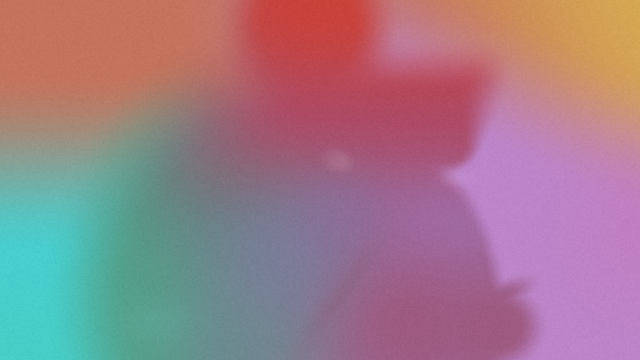
Write a Shadertoy shader that draws this background.

```glsl
// A blurred seated silhouette in front of a warm-to-cool colour wash.
// Smooth ramps paint the backdrop; soft ellipses and a leaning box form the
// figure mask, which is tinted by its own ramps, faint glows and fine grain.

#define CORAL   vec3(0.77, 0.45, 0.36)
#define CYAN    vec3(0.28, 0.81, 0.81)
#define GOLD    vec3(0.84, 0.66, 0.32)
#define LILAC   vec3(0.74, 0.52, 0.79)
#define GREEN   vec3(0.32, 0.63, 0.54)
#define MAUVE   vec3(0.62, 0.39, 0.57)
#define CRIMSON vec3(0.68, 0.29, 0.40)
#define SCARLET vec3(0.79, 0.26, 0.23)
#define PLUM    vec3(0.62, 0.34, 0.48)
#define GRAIN_AMOUNT 0.022
#define GRAIN_CELLS  288.0

float hash(vec2 cell) {
    vec3 q = fract(vec3(cell.xyx) * 0.1031);
    q += dot(q, q.yzx + 33.33);
    return fract((q.x + q.y) * q.z);
}

// Filled coverage of a distance, softened by blur on both sides.
float cover(float dist, float blur) {
    return 1.0 - smoothstep(-blur, blur, dist);
}

float ellipse(vec2 p, vec2 center, vec2 radius, float blur) {
    float dist = (length((p - center) / radius) - 1.0) * min(radius.x, radius.y);
    return cover(dist, blur);
}

float glow(vec2 p, vec2 center, vec2 radius) {
    vec2 q = (p - center) / radius;
    return exp(-dot(q, q));
}

vec2 rotate(vec2 p, float angle) {
    float c = cos(angle), s = sin(angle);
    return vec2(c * p.x + s * p.y, c * p.y - s * p.x);
}

// Coral top, cyan lower left, gold upper right, lilac lower right.
vec3 backdrop(vec2 p) {
    vec3 left = mix(CYAN, CORAL, smoothstep(0.28, 0.82, p.y));
    left = mix(left, vec3(0.27, 0.81, 0.76), 0.6 * glow(p, vec2(0.0), vec2(0.5, 0.2)));
    vec3 right = mix(CORAL, GOLD, smoothstep(1.0, 1.85, p.x + 0.45 * (p.y - 1.0)));
    float descent = 1.0 - p.y - 0.5 * (p.x - 1.39);
    right = mix(right, LILAC, smoothstep(0.0, 0.44, descent));
    right = mix(right, vec3(0.76, 0.48, 0.74), 0.6 * glow(p, vec2(1.78, 0.38), vec2(0.2, 0.25)));
    return mix(left, right, smoothstep(0.45, 1.2, p.x));
}

float figureMask(vec2 p) {
    float head = ellipse(p, vec2(0.856, 0.92), vec2(0.195, 0.22), 0.075);

    // Leaning hood, crisp below and hazy above.
    vec2 q = p - vec2(1.037, 0.676);
    q.x -= 0.22 * q.y;
    vec2 edge = abs(q) - vec2(0.30, 0.145) + 0.06;
    float box = length(max(edge, 0.0)) + min(max(edge.x, edge.y), 0.0) - 0.06;
    float hood = cover(box, mix(0.022, 0.08, smoothstep(0.52, 0.8, p.y)));

    float torso = ellipse(p, vec2(0.995, 0.12), vec2(0.394, 0.51), 0.027);
    float back = ellipse(p, vec2(0.741, 0.19), vec2(0.5, 0.6), 0.13);
    float arm = ellipse(p, vec2(1.375, 0.093), vec2(0.11, 0.1), 0.04);
    vec2 hand = rotate(p - vec2(1.39, 0.175), 0.45);
    arm = max(arm, ellipse(hand, vec2(0.0), vec2(0.075, 0.028), 0.022));

    float gaps = (1.0 - head) * (1.0 - hood) * (1.0 - torso);
    return 1.0 - gaps * (1.0 - back) * (1.0 - arm);
}

vec3 figureColor(vec2 p) {
    // Green to mauve across, then crimson and scarlet upwards.
    vec3 col = mix(GREEN, MAUVE, smoothstep(0.3, 1.16, p.x));
    col = mix(col, vec3(0.42, 0.43, 0.47), 0.5 * glow(p, vec2(0.62, 0.48), vec2(0.25, 0.2)));
    float warmth = smoothstep(0.25, 0.88, p.x);
    col = mix(col, CRIMSON, warmth * smoothstep(0.33, 0.7, p.y));
    col = mix(col, SCARLET, warmth * smoothstep(0.63, 0.98, p.y));

    // Cool cloth light and plum shadow.
    col = mix(col, vec3(0.47, 0.50, 0.62), 0.7 * glow(p, vec2(0.80, 0.27), vec2(0.19, 0.19)));
    col = mix(col, vec3(0.54, 0.43, 0.61), 0.6 * glow(p, vec2(0.95, 0.40), vec2(0.15, 0.13)));
    col = mix(col, vec3(0.63, 0.42, 0.65), 0.8 * glow(p, vec2(1.25, 0.38), vec2(0.2, 0.13)));
    col = mix(col, PLUM, 0.75 * glow(p, vec2(1.13, 0.10), vec2(0.19, 0.17)));
    col = mix(col, PLUM, 0.8 * glow(p, vec2(1.39, 0.09), vec2(0.14, 0.12)));
    col = mix(col, vec3(0.42, 0.54, 0.57), 0.6 * glow(p, vec2(0.69, 0.04), vec2(0.17, 0.13)));
    col = mix(col, vec3(0.38, 0.67, 0.62), 0.45 * glow(p, vec2(0.43, 0.10), vec2(0.09, 0.06)));

    // Diagonal fold in the cloth.
    vec2 fold = rotate(p - vec2(0.95, 0.19), 0.95);
    return mix(col, vec3(0.54, 0.38, 0.48), 0.4 * glow(fold, vec2(0.0), vec2(0.17, 0.025)));
}

void mainImage(out vec4 fragColor, in vec2 fragCoord) {
    vec2 p = fragCoord / iResolution.y;
    p.x *= 1.77778 * iResolution.y / iResolution.x;
    vec3 col = mix(backdrop(p), figureColor(p), figureMask(p));

    // Pale spot on the chest and a light rim under the hood.
    vec2 spot = rotate(p - vec2(0.93, 0.557), -0.4);
    float pale = ellipse(spot, vec2(0.0), vec2(0.045, 0.026), 0.016);
    pale *= smoothstep(-0.06, 0.03, spot.x);
    col = mix(col, vec3(0.70, 0.48, 0.58), 0.6 * pale);
    col = mix(col, vec3(0.78, 0.58, 0.82), 0.45 * glow(p, vec2(1.275, 0.505), vec2(0.045, 0.022)));

    col += GRAIN_AMOUNT * (hash(floor(p * GRAIN_CELLS)) - 0.5);
    fragColor = vec4(clamp(col, 0.0, 1.0), 1.0);
}
```
